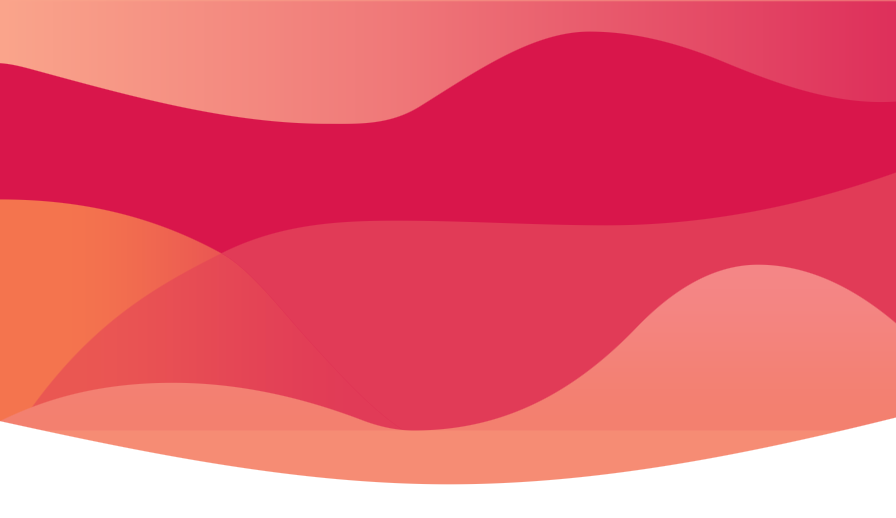
This background is drawn by a Shadertoy shader. Its source:

```glsl
#define CRIMSON vec3(0.85, 0.085, 0.295)
#define ROSE vec3(0.882, 0.230, 0.340)
#define ORANGE vec3(0.957, 0.455, 0.305)
#define PEACH vec3(0.980, 0.645, 0.545)
#define CORAL vec3(0.940, 0.475, 0.475)
#define SKY_ROSE vec3(0.870, 0.185, 0.355)
#define HILL_HIGH vec3(0.957, 0.525, 0.525)
#define HILL_LOW vec3(0.953, 0.500, 0.435)
#define BOWL vec3(0.965, 0.550, 0.455)
#define BOWL_TOP 0.169
#define VEIL 0.5
#define END vec3(2.0, 0.0, 0.0)

// Smooth height curve; each knot holds x, height and slope
float curve(float x, vec3 knots[7]) {
    float height = knots[0].y;
    for (int i = 0; i < 6; i++) {
        vec3 a = knots[i], b = knots[i + 1];
        if (x < a.x) break;
        float width = b.x - a.x;
        if (width <= 0.0) break;
        float t = min((x - a.x) / width, 1.0), s = 1.0 - t;
        height = a.y * s * s * (1.0 + 2.0 * t) + b.y * t * t * (3.0 - 2.0 * t)
               + width * t * s * (a.z * s - b.z * t);
    }
    return height;
}

// Antialiased coverage of the area where d is positive
float cover(float d) {
    return clamp(d / max(fwidth(d), 1e-5) + 0.5, 0.0, 1.0);
}

void mainImage(out vec4 fragColor, in vec2 fragCoord) {
    vec2 p = fragCoord / iResolution.xy;

    // Wave outlines
    float crimsonTop = curve(p.x, vec3[7](
        vec3(0.0, 0.878, -0.10), vec3(0.04, 0.864, -0.47), vec3(0.365, 0.761, 0.0),
        vec3(0.469, 0.795, 1.08), vec3(0.658, 0.939, 0.0), vec3(0.807, 0.881, -0.72),
        vec3(1.0, 0.804, 0.12)));
    float roseTop = curve(p.x, vec3[7](
        vec3(0.0, 0.12, 2.9), vec3(0.247, 0.511, 0.87), vec3(0.443, 0.574, 0.0),
        vec3(0.677, 0.565, 0.0), vec3(1.0, 0.667, 0.62), END, END));
    float orangeTop = curve(p.x, vec3[7](
        vec3(0.0, 0.615, 0.0), vec3(0.247, 0.511, -0.95), vec3(0.345, 0.342, -1.9),
        vec3(0.456, 0.163, -1.04), END, END, END));
    float salmonTop = curve(p.x, vec3[7](
        vec3(0.0, 0.187, 0.86), vec3(0.193, 0.261, 0.0), vec3(0.404, 0.189, -0.66),
        vec3(0.462, 0.169, 0.0), vec3(0.71, 0.367, 1.8), vec3(0.846, 0.489, 0.0),
        vec3(1.0, 0.376, -1.47)));
    float floorLine = curve(p.x, vec3[7](
        vec3(0.0, 0.187, -0.38), vec3(0.501, 0.065, 0.0), vec3(1.0, 0.194, 0.43),
        END, END, END, END));

    // Sky gradient with a faint light rim
    vec3 col = mix(PEACH, CORAL, clamp(p.x / 0.43, 0.0, 1.0));
    col = mix(col, SKY_ROSE, clamp((p.x - 0.43) / 0.57, 0.0, 1.0));
    col = mix(col, PEACH, 0.5 * cover(p.y - 0.9975));

    // Crimson band, then the orange hill under a rose veil
    col = mix(col, CRIMSON, cover(crimsonTop - p.y));
    float orangeMask = cover(orangeTop - p.y);
    vec3 orangeFade = mix(ORANGE, ROSE, smoothstep(0.06, 0.42, p.x));
    col = mix(col, orangeFade, orangeMask);
    col = mix(col, ROSE, cover(roseTop - p.y) * mix(1.0, VEIL, orangeMask));

    // Salmon hills and the shallow bowl
    vec3 salmon = mix(HILL_LOW, HILL_HIGH, smoothstep(BOWL_TOP, 0.49, p.y));
    salmon = mix(salmon, BOWL, cover(BOWL_TOP - p.y));
    col = mix(col, salmon, cover(salmonTop - p.y));

    // White below the curved floor
    col = mix(col, vec3(1.0), cover(floorLine - p.y));
    fragColor = vec4(col, 1.0);
}
```
